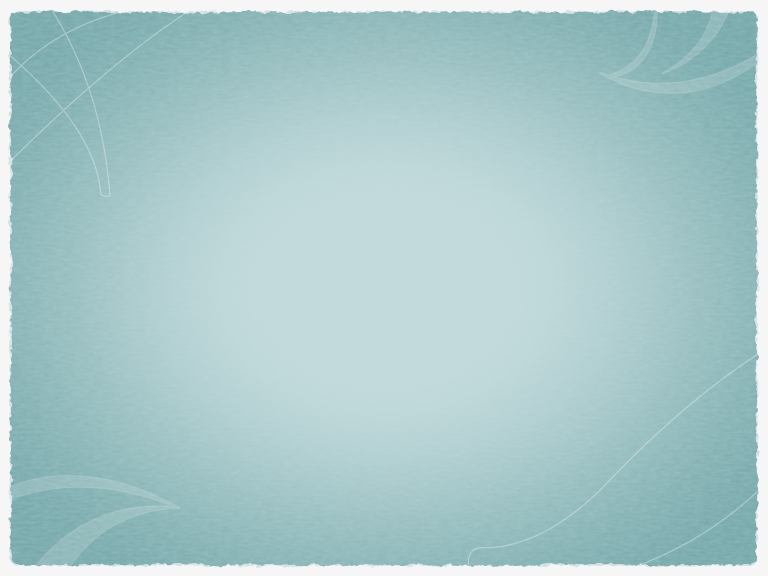
This background is drawn by a Shadertoy shader. Its source:

```glsl
const vec3 MARGIN_COLOR = vec3(0.965);
const vec3 CENTER_COLOR = vec3(0.763, 0.856, 0.862);
const vec3 RIM_COLOR = vec3(0.495, 0.682, 0.69);
const vec2 CANVAS = vec2(4.0 / 3.0, 1.0);
const vec2 SHEET_CENTER = vec2(0.666, 0.499);
const vec2 SHEET_HALF = vec2(0.6475, 0.480);
const float CORNER_RADIUS = 0.012;
const vec2 GLOW_CENTER = vec2(0.670, 0.498);
const float GLOW_START = 0.28;
const float GLOW_END = 1.30;
const float TEAR_DEPTH = 0.008;
const float GRAIN = 0.035;
const float LINE_HALF_WIDTH = 0.0009;
const float LINE_OPACITY = 0.42;
const float FILL_OPACITY = 0.17;
const float OUTLINE_OPACITY = 0.14;
const int CURVE_STEPS = 20;

vec2 hashGradient(vec2 cell) {
    vec3 h = fract(cell.xyx * vec3(0.1031, 0.1030, 0.0973));
    h += dot(h, h.yzx + 33.33);
    float angle = 6.2832 * fract((h.x + h.y) * h.z);
    return vec2(cos(angle), sin(angle));
}

float gradientNoise(vec2 p) {
    vec2 i = floor(p), f = fract(p);
    vec2 u = f * f * f * (f * (f * 6.0 - 15.0) + 10.0);
    vec2 e = vec2(0.0, 1.0);
    float low = mix(dot(hashGradient(i), f),
                    dot(hashGradient(i + e.yx), f - e.yx), u.x);
    float high = mix(dot(hashGradient(i + e), f - e),
                     dot(hashGradient(i + 1.0), f - 1.0), u.x);
    return mix(low, high, u.y);
}

float roughness(vec2 p) {
    return 0.45 * gradientNoise(p * 28.0) + 0.6 * gradientNoise(p * 75.0)
         + 0.35 * gradientNoise(p * 170.0);
}

float roundedBox(vec2 p, vec2 halfSize, float radius) {
    vec2 q = abs(p) - halfSize + radius;
    return length(max(q, 0.0)) + min(max(q.x, q.y), 0.0) - radius;
}

// Signed distance to a quadratic curve; z holds the half width
float ribbon(vec2 p, vec3 a, vec3 b, vec3 c) {
    float d = 10.0;
    vec3 last = a;
    for (int i = 1; i <= CURVE_STEPS; i++) {
        float t = float(i) / float(CURVE_STEPS);
        vec3 next = mix(mix(a, b, t), mix(b, c, t), t);
        vec2 along = next.xy - last.xy, offset = p - last.xy;
        float h = clamp(dot(offset, along) / dot(along, along), 0.0, 1.0);
        d = min(d, length(offset - along * h) - mix(last.z, next.z, h));
        last = next;
    }
    return d;
}

float coverage(float d, float pixel) {
    return 1.0 - smoothstep(-0.7 * pixel, 0.7 * pixel, d);
}

float lineInk(vec2 p, vec2 a, vec2 b, vec2 c, float pixel) {
    float w = LINE_HALF_WIDTH;
    return coverage(ribbon(p, vec3(a, w), vec3(b, w), vec3(c, w)), pixel);
}

// Crossing strands at upper left, sweeping strands at lower right
float strands(vec2 p, float px) {
    float ink = lineInk(p, vec2(0.217, 0.981), vec2(0.096, 0.951), vec2(0.019, 0.868), px);
    ink = max(ink, lineInk(p, vec2(0.328, 0.981), vec2(0.191, 0.892), vec2(0.019, 0.721), px));
    ink = max(ink, lineInk(p, vec2(0.091, 0.981), vec2(0.177, 0.844), vec2(0.191, 0.660), px));
    ink = max(ink, lineInk(p, vec2(0.019, 0.902), vec2(0.167, 0.774), vec2(0.175, 0.663), px));
    ink = max(ink, lineInk(p, vec2(0.175, 0.663), vec2(0.182, 0.657), vec2(0.191, 0.660), px));
    ink = max(ink, lineInk(p, vec2(1.314, 0.384), vec2(1.181, 0.297), vec2(1.042, 0.149), px));
    ink = max(ink, lineInk(p, vec2(1.042, 0.149), vec2(0.938, 0.049), vec2(0.840, 0.049), px));
    ink = max(ink, lineInk(p, vec2(0.840, 0.049), vec2(0.812, 0.050), vec2(0.813, 0.020), px));
    return max(ink, lineInk(p, vec2(1.314, 0.146), vec2(1.224, 0.062), vec2(1.108, 0.018), px));
}

// Tapered leaves at upper right and lower left
float leaves(vec2 p) {
    float d = ribbon(p, vec3(1.042, 0.873, 0.001), vec3(1.184, 0.809, 0.016), vec3(1.320, 0.902, 0.006));
    d = min(d, ribbon(p, vec3(1.139, 0.985, 0.002), vec3(1.135, 0.885, 0.008), vec3(1.060, 0.868, 0.003)));
    d = min(d, ribbon(p, vec3(1.252, 0.985, 0.014), vec3(1.230, 0.910, 0.006), vec3(1.151, 0.873, 0.001)));
    d = min(d, ribbon(p, vec3(0.010, 0.141, 0.011), vec3(0.147, 0.197, 0.013), vec3(0.311, 0.118, 0.001)));
    return min(d, ribbon(p, vec3(0.085, 0.005, 0.026), vec3(0.165, 0.123, 0.012), vec3(0.311, 0.119, 0.001)));
}

void mainImage(out vec4 fragColor, in vec2 fragCoord) {
    vec2 p = fragCoord / iResolution.xy * CANVAS;
    float pixel = 1.0 / iResolution.y;

    // Oval glow and fibrous grain
    float radius = length((p - GLOW_CENTER) / (0.5 * CANVAS));
    float rim = smoothstep(GLOW_START, GLOW_END, radius);
    vec3 color = mix(CENTER_COLOR, RIM_COLOR, rim);
    float fibre = gradientNoise(p * vec2(55.0, 210.0))
                + 0.6 * gradientNoise(p * vec2(130.0, 160.0) + 17.0);
    color += GRAIN * fibre * mix(0.08, 1.0, rim);

    // Pale ornaments
    float leaf = leaves(p);
    float outline = coverage(abs(leaf) - LINE_HALF_WIDTH, pixel);
    float leafInk = FILL_OPACITY * coverage(leaf, pixel) + OUTLINE_OPACITY * outline;
    color = mix(color, MARGIN_COLOR, max(leafInk, LINE_OPACITY * strands(p, pixel)));

    // Torn sheet with a thin translucent fringe
    float sheet = roundedBox(p - SHEET_CENTER, SHEET_HALF, CORNER_RADIUS);
    float body = coverage(sheet + TEAR_DEPTH * roughness(p), pixel);
    float fringe = coverage(sheet - 0.001 + TEAR_DEPTH * roughness(p + 5.3), pixel);
    color = mix(MARGIN_COLOR, color, max(body, 0.3 * fringe));
    fragColor = vec4(color, 1.0);
}
```
